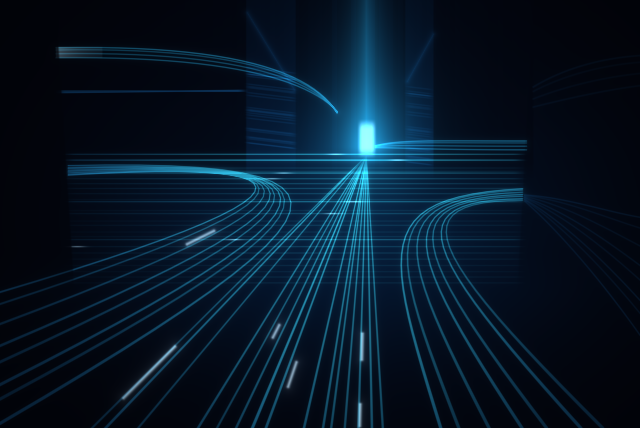
A Shadertoy shader for this background:

```glsl
const vec2 VANISH = vec2(0.859, 0.637);
const vec3 NIGHT = vec3(0.008, 0.017, 0.050);
const vec3 NAVY = vec3(0.012, 0.085, 0.165);
const vec3 BLUE = vec3(0.045, 0.210, 0.340);
const vec3 TEAL = vec3(0.130, 0.500, 0.520);
const vec3 CYAN = vec3(0.090, 0.420, 0.530);
const vec3 PALE = vec3(0.620, 0.720, 0.760);

float hash(float n) {
    n = fract(n * 0.1031);
    n *= n + 33.33;
    return fract(n * (n + n));
}

float stroke(float d, float w) {
    float aa = 0.8 / iResolution.y;
    return 1.0 - smoothstep(max(w - aa, 0.0), w + aa, d);
}

float band(float x, float lo, float hi, float soft) {
    return smoothstep(lo - soft, lo + soft, x) * (1.0 - smoothstep(hi - soft, hi + soft, x));
}

float segment(vec2 p, vec2 a, vec2 b) {
    vec2 v = b - a;
    return length(p - a - v * clamp(dot(p - a, v) / dot(v, v), 0.0, 1.0));
}

// Distance to a cubic whose columns are its control points
float curve(vec2 p, mat4x2 q) {
    float best = 9.0;
    vec2 last = q[0];
    for (int i = 1; i <= 24; i++) {
        float t = float(i) / 24.0, s = 1.0 - t;
        vec2 here = q * vec4(s * s * s, 3.0 * s * s * t, 3.0 * s * t * t, t * t * t);
        best = min(best, segment(p, last, here));
        last = here;
    }
    return best;
}

// Strands blended between two limiting curves
float bundle(vec2 p, mat4x2 u, mat4x2 v, int count, float w) {
    float sum = 0.0;
    for (int i = 0; i < count; i++) {
        float r = hash(float(i) * 3.0 + 5.0);
        float k = (float(i) + 0.6 * (r - 0.5)) / float(count - 1);
        float d = curve(p, u * (1.0 - k) + v * k);
        sum += (0.55 + 0.45 * r) * (stroke(d, w) + 0.12 * exp(-d / 0.006));
    }
    return min(sum, 1.4);
}

// Dark hall, panels and the lit passage
vec3 hall(vec2 p) {
    vec2 q = (p - vec2(0.80, 0.48)) * vec2(1.0, 1.65);
    vec3 col = NIGHT + NAVY * exp(-4.2 * dot(q, q));
    float above = smoothstep(0.57, 0.65, p.y);
    float side = abs(p.x - VANISH.x);
    float blocks = band(p.x, 0.14, 0.577, 0.003) + band(p.x, 1.016, 1.25, 0.003);
    col = mix(col, NIGHT * 1.15, 0.65 * above * blocks);
    float panels = band(p.x, 0.577, 0.693, 0.002) + band(p.x, 0.95, 1.016, 0.002);
    float ribs = 0.65 + 0.35 * hash(floor(p.x * 90.0));
    col += NAVY * above * (0.25 * panels + 0.45 * ribs * exp(-side * 8.0));
    float height = clamp((p.y - VANISH.y) / 0.363, 0.0, 1.0);
    float shaft = exp(-side / mix(0.055, 0.032, height)) * mix(1.0, 0.45, height);
    col += CYAN * shaft * smoothstep(0.61, 0.66, p.y);
    col += CYAN * 0.75 * exp(-length((p - vec2(0.859, 0.665)) * vec2(1.0, 0.8)) / 0.065);
    return col + PALE * 0.75 * band(p.x, 0.843, 0.877, 0.007) * band(p.y, 0.642, 0.71, 0.014);
}

// Level streaks on the floor and walls
vec3 streaks(vec2 p, vec3 tint) {
    vec3 col = vec3(0.0);
    float reach = band(p.x, 0.16, 1.22, 0.02) * (0.35 + 0.65 * exp(-5.0 * pow(abs(p.x - 0.76), 2.0)));
    float wall = band(p.x, 0.58, 0.69, 0.01) + 0.7 * band(p.x, 0.955, 1.01, 0.01);
    for (int i = 0; i < 26; i++) {
        float n = float(i), r = hash(n + 7.0);
        float d = abs(p.y - 0.635 + 0.31 * pow(n / 26.0, 1.2) - 0.012 * (r - 0.5));
        float power = reach * (1.0 - 0.025 * n) * (0.15 + 0.75 * r * r);
        col += tint * power * (stroke(d, 0.0012) + 0.15 * exp(-d / 0.005));
        float x = (p.x - 0.18 - 0.95 * hash(n * 5.0 + 2.0)) / 0.018;
        col += PALE * 0.45 * step(0.55, r) * stroke(d, 0.0015) * exp(-x * x);
        float y = 0.66 + 0.19 * hash(n + 41.0) - 0.12 * (p.x - 0.63);
        col += BLUE * 0.22 * wall * stroke(abs(p.y - y), 0.0015);
    }
    float rail = min(abs(p.y - 0.787), abs(p.y - 0.782 - 0.012 * p.x));
    return col + BLUE * 0.8 * stroke(rail, 0.0016) * band(p.x, 0.14, 0.57, 0.015);
}

// Tracks to the vanishing point, with short lights on them
vec3 tracks(vec2 p, vec3 tint) {
    float slopes[15] = float[](-1.01, -0.96, -0.84, -0.62, -0.55, -0.48, -0.42, -0.37,
        -0.23, -0.16, -0.13, -0.08, -0.03, 0.02, 0.06);
    vec3 lights[6] = vec3[](vec3(0.35, 0.13, 0.085), vec3(0.685, 0.125, 0.03), vec3(0.647, 0.226, 0.016),
        vec3(0.849, 0.19, 0.03), vec3(0.844, 0.03, 0.025), vec3(0.47, 0.445, 0.035));
    float depth = VANISH.y - p.y;
    vec3 col = vec3(0.0);
    for (int i = 0; i < 15; i++) {
        float s = slopes[i], r = hash(float(i) + 19.0);
        float d = abs(p.x - VANISH.x - s * depth) / sqrt(1.0 + s * s);
        float w = 0.0006 + 0.0045 * max(depth, 0.0) * (0.6 + 0.5 * r);
        col += tint * (0.5 + 0.45 * r) * (stroke(d, w) + 0.15 * exp(-d / 0.006));
    }
    col *= smoothstep(0.0, 0.06, depth);
    for (int i = 0; i < 6; i++) {
        vec2 at = lights[i].xy, along = normalize(VANISH - at) * lights[i].z;
        float d = segment(p, at - along, at + along);
        col += PALE * (0.65 * exp(-d * d / 0.000016) + 0.15 * exp(-d / 0.012));
    }
    return col;
}

void mainImage(out vec4 fragColor, in vec2 fragCoord) {
    vec2 p = fragCoord / iResolution.xy * vec2(1.5, 1.0);
    vec2 c = p - vec2(0.82, 0.5);
    vec3 tint = mix(BLUE, TEAL, exp(-3.5 * dot(c, c)));
    float w = 0.001 + 0.0028 * (1.0 - smoothstep(0.0, 0.58, p.y));
    vec3 col = hall(p) + streaks(p, tint) + tracks(p, tint);
    // Bends on the floor
    float bends = bundle(p, mat4x2(0, 0.326, 0.752, 0.541, 0.781, 0.629, 0.16, 0.59),
        mat4x2(0, 0.014, 0.859, 0.512, 0.898, 0.629, 0.16, 0.613), 8, w);
    bends += bundle(p, mat4x2(1.225, 0.56, 0.859, 0.541, 0.902, 0.414, 1.02, 0),
        mat4x2(1.225, 0.531, 0.938, 0.531, 1, 0.414, 1.426, 0), 7, w);
    col += tint * 0.85 * bends;
    col += BLUE * 0.35 * bundle(p, mat4x2(1.23, 0.545, 1.33, 0.54, 1.42, 0.51, 1.5, 0.5),
        mat4x2(1.23, 0.53, 1.3, 0.47, 1.4, 0.36, 1.5, 0.22), 8, 0.0015);
    // Raised trails
    float trails = bundle(p, mat4x2(0.131, 0.89, 0.547, 0.898, 0.732, 0.834, 0.79, 0.736),
        mat4x2(0.131, 0.865, 0.53, 0.87, 0.72, 0.815, 0.79, 0.74), 4, 0.0013);
    trails += bundle(p, mat4x2(0.88, 0.66, 0.94, 0.675, 1, 0.672, 1.234, 0.672),
        mat4x2(0.88, 0.655, 0.94, 0.655, 1, 0.65, 1.234, 0.65), 4, 0.0013);
    col += CYAN * 0.7 * trails;
    col += BLUE * 0.22 * bundle(p, mat4x2(1.25, 0.8, 1.33, 0.85, 1.42, 0.87, 1.5, 0.875),
        mat4x2(1.25, 0.75, 1.33, 0.77, 1.42, 0.79, 1.5, 0.8), 4, 0.002);
    float flare = band(p.x, 0.131, 0.24, 0.002) * exp(-max(p.x - 0.131, 0.0) / 0.06);
    col += PALE * 0.5 * flare * band(p.y, 0.865, 0.89, 0.003);
    // Slanted beams
    float beam = min(segment(p, vec2(0.58, 0.97), vec2(0.69, 0.79)),
        segment(p, vec2(1.016, 0.92), vec2(0.955, 0.81)));
    col += BLUE * 0.35 * exp(-beam / 0.005);
    // Near pillars and dark borders
    float left = 1.0 - smoothstep(-0.003, 0.003, p.x - 0.195 + 0.065 * p.y);
    float right = smoothstep(-0.003, 0.003, p.x - 1.195 - 0.055 * p.y);
    col = mix(col, NIGHT, (0.75 * left + 0.25 * right) * smoothstep(0.3, 0.42, p.y));
    col *= 1.0 - 0.35 * smoothstep(0.45, 1.0, length(c * vec2(1.0, 1.2)));
    fragColor = vec4(min(col, 1.0), 1.0);
}
```
